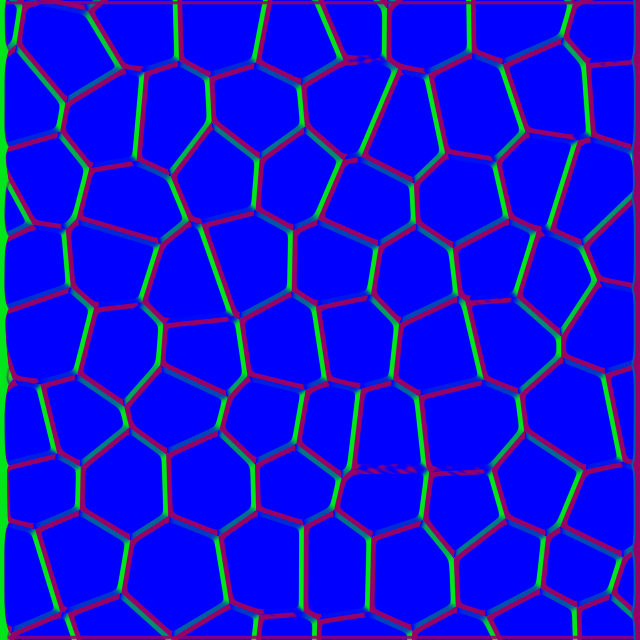
Give the GLSL for this pattern, as a WebGL 1 fragment shader.

```glsl
precision highp float;
uniform vec2 u_resolution;

#define CELLS 8.2          // cells across the canvas
#define JITTER 0.62        // seed displacement within its cell
#define STRIP 0.0074       // width of one coloured side of a ridge
#define SOFT 0.0011        // half width of the colour transitions
#define ROUNDING 420.0     // higher gives sharper corners
#define FRAME 0.0065       // width of the canvas border strips
#define GREEN_MAX 0.90
#define BLUE vec3(0.0, 0.0, 1.0)
#define GREEN vec3(0.0, 1.0, 0.0)
#define MAGENTA vec3(0.6, 0.0, 0.4)

vec2 hash2(vec2 p) {
  vec2 q = vec2(dot(p, vec2(127.1, 311.7)), dot(p, vec2(269.5, 183.3)));
  return fract(sin(q) * 43758.55);
}

// Jittered seed on a grid whose odd rows are shifted by half a cell
vec2 seedPoint(vec2 cell) {
  vec2 stagger = vec2(0.5 * mod(cell.y, 2.0), 0.0);
  return cell + stagger + 0.5 + JITTER * (hash2(cell) - 0.5);
}

float cover(float d, float soft) {
  return smoothstep(-soft, soft, d);
}

// Direction of the ridge (xy), rounded distance (z), exact distance (w)
vec4 cellRidge(vec2 p) {
  vec2 base = floor(p);
  vec2 home = base;
  vec2 toHome = vec2(9.0);
  for (int j = -2; j <= 2; j++) {
    for (int i = -2; i <= 2; i++) {
      vec2 cell = base + vec2(float(i), float(j));
      vec2 toSeed = seedPoint(cell) - p;
      if (dot(toSeed, toSeed) < dot(toHome, toHome)) {
        toHome = toSeed;
        home = cell;
      }
    }
  }
  vec2 direction = vec2(0.0);
  float total = 1e-30;
  float nearest = 9.0;
  for (int j = -2; j <= 2; j++) {
    for (int i = -2; i <= 2; i++) {
      if (i == 0 && j == 0) continue;
      vec2 toSeed = seedPoint(home + vec2(float(i), float(j))) - p;
      vec2 normal = normalize(toSeed - toHome);
      float d = dot(0.5 * (toSeed + toHome), normal) / CELLS;
      float weight = exp(-ROUNDING * d);
      direction += weight * normal;
      total += weight;
      nearest = min(nearest, d);
    }
  }
  return vec4(direction / total, -log(total) / ROUNDING, nearest);
}

// Left faces turn green with steepness, right faces are flat magenta
vec3 faceColor(float slope, float mottle) {
  float green = min(GREEN_MAX, pow(max(slope, 0.0), 1.5));
  float magenta = smoothstep(0.04, -0.07, slope + 0.06 * mottle);
  return mix(mix(BLUE, GREEN, green), MAGENTA, magenta);
}

void main() {
  vec2 uv = gl_FragCoord.xy / u_resolution;
  float soft = max(SOFT, 0.7 / min(u_resolution.x, u_resolution.y));

  // Two-sided ridges between the cells
  vec4 ridge = cellRidge(uv * CELLS + vec2(3.3, 5.7));
  float mottle = sin(uv.x * 210.0 + 2.0 * sin(uv.y * 170.0))
               * sin(uv.y * 330.0 + uv.x * 90.0);
  vec3 nearFace = faceColor(ridge.x, mottle);
  vec3 farFace = faceColor(-ridge.x, mottle);
  vec3 face = mix(farFace, nearFace, cover(ridge.w, soft));
  vec3 color = mix(BLUE, face, cover(STRIP - ridge.z, soft));

  // Thin upper and lower borders
  float edgeY = min(uv.y, 1.0 - uv.y);
  float line = cover(0.0025 - abs(edgeY - 0.0042), soft);
  color = mix(color, MAGENTA, 0.85 * line);

  // Side borders swell where ridges meet them
  float swell = 0.007 * exp(-max(ridge.z, 0.0) / 0.012);
  float left = FRAME + swell - uv.x;
  float right = FRAME + 0.6 * swell - (1.0 - uv.x);
  color = mix(color, MAGENTA, 0.5 * cover(left + 0.002, soft));
  color = mix(color, mix(BLUE, GREEN, 0.35), cover(right + 0.003, soft));
  color = mix(color, mix(BLUE, GREEN, GREEN_MAX), cover(left, soft));
  color = mix(color, MAGENTA, cover(right, soft));

  gl_FragColor = vec4(color, 1.0);
}
```
